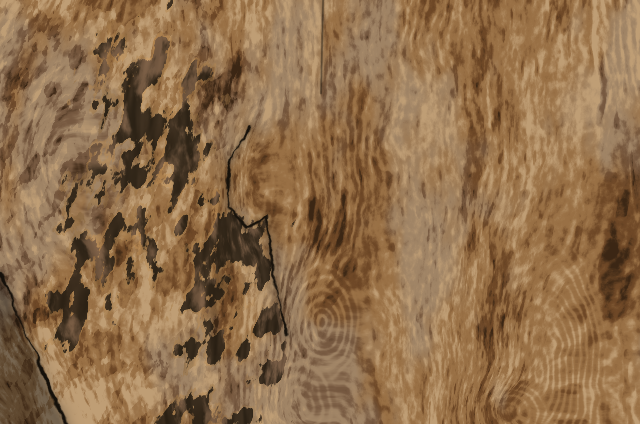
This texture is drawn by a Shadertoy shader. Its source:

```glsl
const vec3 CHARCOAL   = vec3(0.13, 0.10, 0.06);
const vec3 DARK_BROWN = vec3(0.23, 0.15, 0.08);
const vec3 BROWN      = vec3(0.43, 0.28, 0.15);
const vec3 TAN        = vec3(0.60, 0.44, 0.27);
const vec3 CREAM      = vec3(0.75, 0.62, 0.46);
const vec3 GREY_BROWN = vec3(0.47, 0.36, 0.27);
const vec3 GREY_TAN   = vec3(0.63, 0.53, 0.42);
const vec3 OCHRE      = vec3(0.72, 0.54, 0.32);

const float RING_FREQ = 46.0;
const float RING_DEPTH = 0.24;
const float FIBRE_FREQ = 110.0;
const float KNOT_SWELL = 0.9;
const float BASE_TONE = 0.68;
const float CRACK_WIDTH = 0.0032;

// Ellipses: centre, radii
const vec4 KNOTS[6] = vec4[6](
    vec4(1.27, 0.12, 0.16, 0.36), vec4(0.76, 0.24, 0.09, 0.15),
    vec4(0.70, 0.05, 0.09, 0.11), vec4(0.15, 0.62, 0.07, 0.13),
    vec4(1.19, 0.03, 0.10, 0.08), vec4(0.60, 0.56, 0.06, 0.15));
const vec4 STAINS[10] = vec4[10](
    vec4(1.13, 0.72, 0.04, 0.36), vec4(1.18, 0.36, 0.05, 0.20),
    vec4(1.20, 0.04, 0.10, 0.06), vec4(1.44, 0.36, 0.03, 0.12),
    vec4(0.75, 0.47, 0.06, 0.09), vec4(0.61, 0.60, 0.05, 0.12),
    vec4(0.08, 0.25, 0.10, 0.10), vec4(0.50, 0.80, 0.07, 0.10),
    vec4(1.42, 0.79, 0.012, 0.09), vec4(1.33, 0.97, 0.025, 0.04));
const vec4 ROT[5] = vec4[5](
    vec4(0.36, 0.68, 0.12, 0.28), vec4(0.31, 0.48, 0.12, 0.17),
    vec4(0.54, 0.28, 0.12, 0.23), vec4(0.16, 0.27, 0.05, 0.10),
    vec4(0.50, 0.03, 0.10, 0.04));
const vec2 CRACK[7] = vec2[7](
    vec2(0.59, 0.70), vec2(0.535, 0.61), vec2(0.545, 0.51), vec2(0.58, 0.465),
    vec2(0.63, 0.485), vec2(0.645, 0.355), vec2(0.675, 0.21));

float hash(vec2 p) {
    vec3 q = fract(vec3(p.xyx) * 0.1031);
    q += dot(q, q.yzx + 33.33);
    return fract((q.x + q.y) * q.z);
}

float noise(vec2 p) {
    vec2 i = floor(p), f = fract(p);
    f = f * f * (3.0 - 2.0 * f);
    return mix(mix(hash(i), hash(i + vec2(1, 0)), f.x),
               mix(hash(i + vec2(0, 1)), hash(i + vec2(1, 1)), f.x), f.y);
}

float fbm(vec2 p) {
    float sum = 0.0, amp = 0.5;
    for (int i = 0; i < 5; i++) {
        sum += amp * noise(p);
        p = mat2(0.96, 0.28, -0.28, 0.96) * p * 2.03 + 7.3;
        amp *= 0.5;
    }
    return sum / 0.97;
}

float segment(vec2 p, vec2 a, vec2 b) {
    vec2 d = b - a;
    return length(p - a - d * clamp(dot(p - a, d) / dot(d, d), 0.0, 1.0));
}

float ellipseRadius(vec2 p, vec4 e) { return length((p - e.xy) / e.zw); }

// Height field that bends the fibres around the knots
float grainField(vec2 p) {
    float g = p.x + 0.5 * p.y * (1.0 - p.y) * smoothstep(0.6, 0.0, p.x);
    g += 0.11 * (fbm(p * vec2(3.0, 1.6)) - 0.5) + 0.012 * noise(p * vec2(14.0, 9.0));
    for (int i = 0; i < 6; i++) {
        float r = ellipseRadius(p, KNOTS[i]);
        g += KNOT_SWELL * KNOTS[i].z * exp(-r * r);
    }
    return g;
}

// Narrow pale growth lines, faded where too fine to resolve
float ringLine(float phase) {
    float wave = 0.5 + 0.5 * cos(6.2832 * phase);
    return (wave * wave - 0.375) * (1.0 - smoothstep(0.4, 0.9, fwidth(phase)));
}

vec3 ramp(float t, vec3 low, vec3 middle) {
    vec3 c = mix(DARK_BROWN, low, smoothstep(0.0, 0.33, t));
    c = mix(c, middle, smoothstep(0.33, 0.66, t));
    return mix(c, CREAM, smoothstep(0.66, 1.05, t));
}

void mainImage(out vec4 fragColor, in vec2 fragCoord) {
    vec2 p = fragCoord / iResolution.y;
    float pixel = 1.0 / iResolution.y;
    float g = grainField(p);
    float left = smoothstep(0.75, 0.45, p.x);
    vec2 lean = vec2(p.x - 0.25 * p.y, p.y);

    // Broad bands, streaks, fibres, pores and speckle
    float fibre = noise(vec2(g * FIBRE_FREQ, p.y * 14.0));
    float tone = BASE_TONE + 0.75 * (fbm(vec2(g * 6.0, p.y * 2.0)) - 0.5);
    tone += 0.55 * (fbm(vec2(g * 30.0, p.y * 4.0) + 31.0) - 0.5);
    tone += 0.22 * (fibre - 0.5) + 0.6 * (fbm(vec2(g * 100.0, p.y * 55.0)) - 0.5);
    tone -= 0.2 * smoothstep(0.72, 0.88, noise(vec2(g * 95.0, p.y * 24.0) + 13.0));

    // Sharp dark and pale flakes on the weathered side
    float flake = fbm(lean * vec2(27.0, 15.0) + 60.0);
    tone += left * (0.7 * (fbm(p * vec2(15.0, 10.0) + 5.0) - 0.5)
        + 0.17 * smoothstep(0.42, 0.38, flake) - 0.26 * smoothstep(0.57, 0.61, flake));

    // Growth rings, straight or closing around the knots
    float wobble = 1.3 * noise(p * 9.0) + 0.5 * noise(p * 32.0);
    float rings = ringLine(g * RING_FREQ + wobble);
    for (int i = 0; i < 6; i++) {
        float r = ellipseRadius(p, KNOTS[i]);
        float spread = sqrt(KNOTS[i].z * KNOTS[i].w);
        float line = ringLine(r * spread * RING_FREQ + wobble);
        rings = mix(rings, line, smoothstep(1.15, 0.8, r));
    }
    float patchy = smoothstep(0.3, 0.6, noise(p * vec2(5.0, 3.0) + 11.0));
    tone += RING_DEPTH * rings * mix(0.35, 1.0, patchy) * (1.0 - 0.5 * left);

    // Ragged stains
    float ragged = fbm(vec2(g * 36.0, p.y * 14.0) + 3.0);
    float stain = 0.0;
    for (int i = 0; i < 10; i++) {
        float r = ellipseRadius(p, STAINS[i]);
        stain = max(stain, smoothstep(1.1, 0.4, r + 3.0 * (ragged - 0.5)));
    }
    tone -= 0.34 * stain;

    float grey = smoothstep(0.47, 0.62, fbm(p * vec2(5.0, 2.6) + 17.0));
    vec3 color = mix(ramp(tone, BROWN, TAN), ramp(tone, GREY_BROWN, GREY_TAN), 0.85 * grey);

    // Flaking rot with a pale rim
    float decay = -1.0;
    for (int i = 0; i < 5; i++)
        decay = max(decay, 1.0 - ellipseRadius(p, ROT[i]));
    decay = min(decay, 0.3) + 2.8 * (fbm(lean * vec2(32.0, 17.0) + 41.0) - 0.5);
    float rim = smoothstep(0.0, 0.12, decay) * left;
    float rot = smoothstep(0.24, 0.36, decay);
    color = mix(color, OCHRE * (0.55 + 0.4 * ragged + 0.3 * fibre), 0.5 * rim);
    vec3 rotColor = mix(CHARCOAL, GREY_BROWN, 0.8 * smoothstep(0.45, 0.72, ragged) + 0.25 * fibre);
    color = mix(color, rotColor, 0.92 * rot);

    // Open cracks and the dark lower left edge
    vec2 q = p + 0.018 * (vec2(fbm(p * 30.0), fbm(p * 30.0 + 9.0)) - 0.5);
    float gap = 1.0;
    for (int i = 0; i < 6; i++)
        gap = min(gap, segment(q, CRACK[i], CRACK[i + 1]));
    gap = min(gap, segment(q, vec2(0.0, 0.355), vec2(0.156, 0.0)));
    float width = CRACK_WIDTH * (1.5 * noise(p * 17.0) + 0.1);
    float slit = segment(p, vec2(0.757, 0.78), vec2(0.762, 1.0));
    float open = 1.0 - smoothstep(width - pixel, width + pixel, gap);
    open = max(open, 0.5 * (1.0 - smoothstep(0.0, 0.002 + pixel, slit)));
    color *= 1.0 - 0.25 * exp(-gap * 90.0);
    color = mix(color, CHARCOAL * 0.7, open);
    float edge = smoothstep(0.01, -0.02, q.x + 0.44 * q.y - 0.156);
    color = mix(color, color * vec3(0.62, 0.64, 0.68), edge);

    fragColor = vec4(color, 1.0);
}
```
